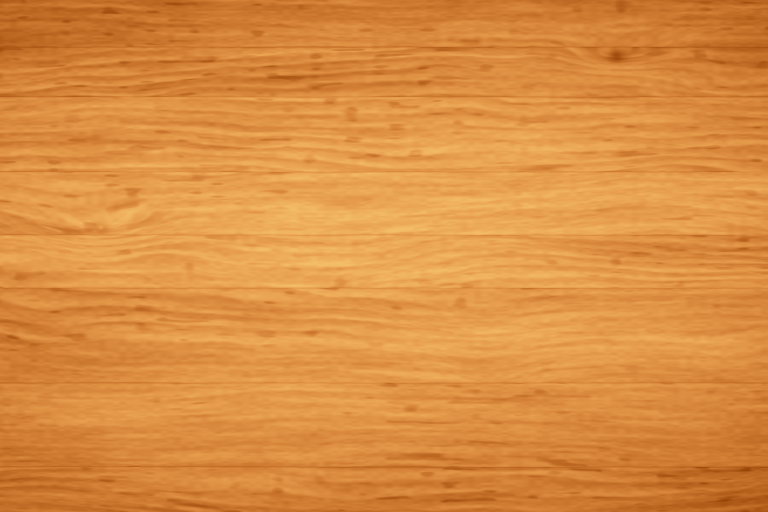
Write a WebGL 1 fragment shader that draws this texture.

```glsl
precision highp float;
uniform vec2 u_resolution;

float hash(vec2 p) {
  vec3 q = fract(p.xyx * 0.1031);
  q += dot(q, q.yzx + 33.33);
  return fract((q.x + q.y) * q.z);
}

float noise(vec2 p) {
  vec2 i = floor(p), f = fract(p);
  f = f * f * (3.0 - 2.0 * f);
  return mix(mix(hash(i), hash(i + vec2(1.0, 0.0)), f.x),
             mix(hash(i + vec2(0.0, 1.0)), hash(i + 1.0), f.x), f.y);
}

float fbm(vec2 p) {
  float sum = 0.0, amp = 0.57;
  for (int i = 0; i < 3; i++) {
    sum += amp * noise(p);
    p = p * 2.03 + 17.3;
    amp *= 0.5;
  }
  return sum;
}

// Soft elliptical bump around a knot
float bump(vec2 p, vec2 center, vec2 radius) {
  vec2 d = (p - center) / radius;
  return exp(-dot(d, d));
}

// Tone of the wood: 0 is dark, 1 is light
float woodTone(vec2 p) {
  // Planks of uneven height
  vec4 lowSeams = vec4(0.088, 0.252, 0.4375, 0.541);
  vec3 highSeams = vec3(0.664, 0.811, 0.908);
  float plank = dot(step(lowSeams, vec4(p.y)), vec4(1.0))
              + dot(step(highSeams, vec3(p.y)), vec3(1.0));
  vec4 lowGap = abs(p.y - lowSeams);
  vec3 highGap = abs(p.y - highSeams);
  float gap = min(min(min(lowGap.x, lowGap.y), min(lowGap.z, lowGap.w)),
                  min(highGap.x, min(highGap.y, highGap.z)));
  vec2 seed = vec2(plank * 13.7, plank * 29.3);
  float figured = step(5.5, plank) * step(plank, 6.5);
  float character = max(hash(seed + 4.0), figured);

  // Growth rings, bent by slow noise and by knots
  vec2 knotA = vec2(1.205, 0.89), knotB = vec2(0.197, 0.555);
  float bend = mix(2.5, 6.0, character) * fbm(vec2(p.x * 1.7, p.y * 5.0) + seed);
  bend += 2.2 * bump(p, knotA, vec2(0.1, 0.03));
  bend += 2.5 * bump(p, knotB, vec2(0.13, 0.05));
  bend += 0.25 * noise(vec2(p.x * 14.0, p.y * 60.0));
  float ring = fract(p.y * 42.0 + bend);
  float lateWood = smoothstep(0.0, 0.75, ring) * (1.0 - smoothstep(0.78, 1.0, ring));
  float patches = smoothstep(0.2, 0.75, noise(vec2(p.x * 2.5, p.y * 12.0) + seed));

  // Fibers, pores and streaks run along the bent grain
  float v = p.y + bend * 0.012;
  float fiber = noise(vec2(p.x * 9.0, v * 150.0) + seed);
  float fine = noise(vec2(p.x * 75.0, v * 270.0));
  float streak = fbm(vec2(p.x * 1.3, v * 22.0) + seed + 50.0);
  float pore = smoothstep(0.74, 0.95, noise(vec2(p.x * 24.0, v * 125.0) + seed + 90.0));

  vec2 q = vec2(p.x / 1.5, p.y) * 2.0 - 1.0;
  float tone = 0.91 - 0.27 * q.x * q.x - 0.40 * q.y * q.y;
  tone += 0.08 * sin(plank * 0.9 - 2.2) - 0.04 * figured;
  tone -= mix(0.10, 0.26, character) * lateWood * mix(0.35, 1.0, patches);
  tone += 0.24 * (fiber - 0.5) + 0.16 * (fine - 0.5) + 0.42 * (streak - 0.5);
  tone -= 0.30 * pore * mix(0.3, 1.0, patches);

  // Knot hearts and seams
  tone -= 0.65 * bump(p, knotA, vec2(0.017, 0.011));
  tone -= 0.45 * bump(p, knotB, vec2(0.014, 0.009));
  tone += 0.35 * bump(p, knotB, vec2(0.005, 0.004));
  tone -= 0.16 * (1.0 - smoothstep(0.0005, 0.003, gap));
  return tone;
}

vec3 woodColor(float tone) {
  float t = clamp(tone, -0.2, 1.12);
  return vec3(0.68 + 0.26 * t * (1.5 - 0.5 * t), 0.35 + 0.35 * t, 0.09 + 0.28 * t);
}

void main() {
  // Four samples per pixel smooth seams and fine grain
  vec3 color = vec3(0.0);
  for (int i = 0; i < 4; i++) {
    float k = float(i);
    vec2 offset = vec2(mod(k, 2.0), floor(k / 2.0)) * 0.5 - 0.25;
    vec2 p = (gl_FragCoord.xy + offset) / u_resolution * vec2(1.5, 1.0);
    color += woodColor(woodTone(p)) * 0.25;
  }
  gl_FragColor = vec4(color, 1.0);
}
```
